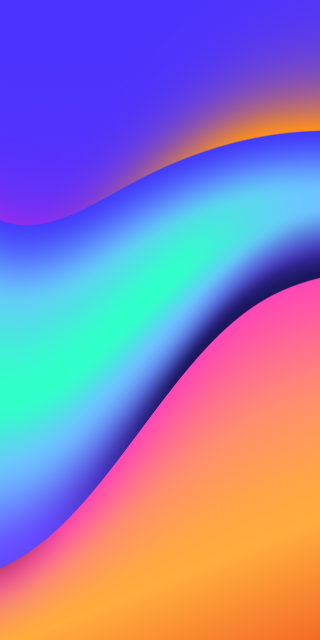
Give the GLSL for this background, as a WebGL 1 fragment shader.

```glsl
precision highp float;

uniform vec2 u_resolution;

#define INDIGO vec3(0.30, 0.20, 1.00)
#define PURPLE vec3(0.60, 0.18, 0.92)
#define FLAME vec3(1.00, 0.56, 0.10)
#define RIM vec3(0.26, 0.22, 0.98)
#define SKY vec3(0.43, 0.77, 1.00)
#define MINT vec3(0.19, 1.00, 0.79)
#define VIOLET vec3(0.40, 0.28, 1.00)
#define NAVY vec3(0.10, 0.09, 0.36)
#define PINK vec3(1.00, 0.26, 0.72)
#define CORAL vec3(1.00, 0.54, 0.46)
#define AMBER vec3(1.00, 0.67, 0.24)
#define EMBER vec3(0.96, 0.42, 0.15)

// Height of the ribbon's upper edge
float upperEdge(float x) {
  float r = 1.0 - x;
  float dip = max(0.42 - x, 0.0);
  return 0.7956 - 0.01 * r - 0.22 * r * r + 1.22 * dip * dip * dip;
}

// Height of the ribbon's lower edge
float lowerEdge(float x) {
  return 0.157 + 0.39 * x + 0.056 * sin(5.0 * (x - 0.44));
}

// Indigo field with a warm glow that grows to the right
vec3 skyField(float x, float height) {
  float h = max(height, 0.0);
  float violetGlow = exp(-h / 0.06) * (1.0 - smoothstep(0.0, 0.6, x));
  float warmGlow = exp(-pow(h / mix(0.03, 0.075, x), 1.2));
  vec3 color = mix(INDIGO, PURPLE, 0.9 * violetGlow);
  return mix(color, FLAME, warmGlow * smoothstep(0.1, 0.85, x));
}

// Ribbon shaded across its thickness: t is 0 at the bottom, 1 at the top
vec3 ribbon(float x, float t) {
  float shift = smoothstep(0.5, 1.0, x);
  vec3 shadow = mix(VIOLET, NAVY, smoothstep(0.08, 0.62, x));
  vec3 body = mix(VIOLET, vec3(0.25, 0.17, 0.70), x);
  vec3 color = mix(shadow, body, smoothstep(0.0, 0.25, t));

  float light = smoothstep(0.12 * shift, 0.32 + 0.18 * shift, t);
  color = mix(color, SKY, light);

  float core = smoothstep(0.26, 0.48, t) * (1.0 - smoothstep(0.50, 0.88, t));
  color = mix(color, MINT, core * (1.0 - smoothstep(0.5, 1.0, x)));

  return mix(color, RIM, smoothstep(0.75 - 0.2 * x * x, 1.03, t));
}

// Warm field: pink at the edge, amber along a slanted crest, ember below
vec3 warmField(float x, float y, float edge) {
  float crest = 0.2 * x - 0.015;
  float depth = max(edge - y, 0.0);
  float s = depth / (edge - crest);
  vec3 color = mix(PINK, CORAL, smoothstep(-0.2, 0.55, s) * 1.15 - 0.15);
  color = mix(color, AMBER, smoothstep(0.3, 1.0, s));
  color = mix(color, EMBER, clamp((crest - y) / 0.185, 0.0, 1.0));

  float shade = exp(-depth * 40.0) * (1.0 - smoothstep(0.0, 0.28, x));
  return mix(color, vec3(0.76, 0.26, 0.42), shade);
}

void main() {
  vec2 uv = gl_FragCoord.xy / u_resolution;
  float top = upperEdge(uv.x);
  float bottom = lowerEdge(uv.x);
  float t = clamp((uv.y - bottom) / (top - bottom), 0.0, 1.0);

  // Layers joined with soft edges about one pixel wide
  float soft = 1.0 / u_resolution.y;
  vec3 color = warmField(uv.x, uv.y, bottom);
  color = mix(color, ribbon(uv.x, t), smoothstep(-soft, soft, uv.y - bottom));
  color = mix(color, skyField(uv.x, uv.y - top), smoothstep(-soft, soft, uv.y - top));

  gl_FragColor = vec4(clamp(color, 0.0, 1.0), 1.0);
}
```
